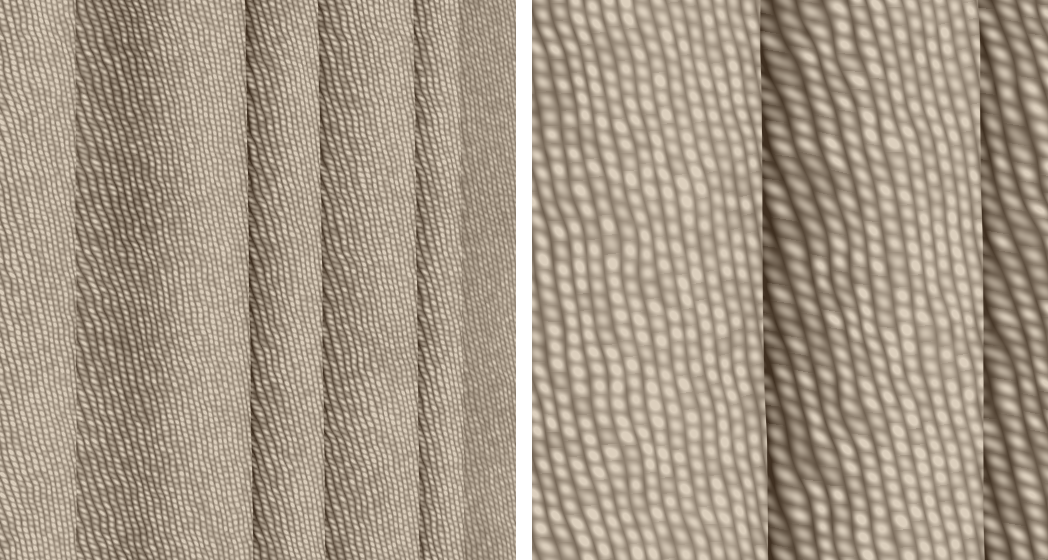
Left: the whole. Right: its middle third, enlarged.
Give the GLSL for this texture, as a Shadertoy shader.

```glsl
// Draws a beige ribbed woven curtain hanging in soft, uneven vertical folds.

const float TAU = 6.2831853;

float hash(vec2 p) {
    vec3 q = fract(vec3(p.xyx) * 0.1031);
    q += dot(q, q.yzx + 33.33);
    return fract((q.x + q.y) * q.z);
}

float noise(vec2 p) {
    vec2 i = floor(p), f = fract(p);
    f = f * f * (3.0 - 2.0 * f);
    return mix(mix(hash(i), hash(i + vec2(1, 0)), f.x),
               mix(hash(i + vec2(0, 1)), hash(i + vec2(1, 1)), f.x), f.y);
}

// Height of the weave: leaning ribs split into staggered stitches
float weave(vec2 p, float left, float width, float fold) {
    float d = p.x - left, u = d / width;
    float density = 51.0 + 3.0 * fold + 30.0 * step(4.5, fold);

    // Ribs crowd together, and so stand straighter, as the cloth turns away
    float rib = density * d + 26.0 * width * u * u + 20.0 * p.y;
    rib += 0.8 * noise(p * vec2(9.0, 7.0) + fold * 5.0) + 0.4 * noise(p * vec2(45.0, 38.0));
    float column = floor(rib + 0.5);

    float row = 95.0 * p.y + 5.0 * width * sin(3.0 * u) + 0.5 * column;
    row += 0.8 * noise(p * 14.0 + 8.0) + 0.5 * hash(vec2(column, fold));
    float stitch = floor(row + 0.5);

    float ridge = pow(0.5 + 0.5 * cos(TAU * rib), 0.55);
    float bead = pow(0.5 + 0.5 * cos(TAU * (row + 0.25 * (rib - column))), 0.8);
    float wear = 0.75 + 0.5 * hash(vec2(column, stitch) + fold * 17.0);
    return ridge * (0.42 + 0.58 * bead) * wear;
}

// Large-scale light across one fold
float foldLight(vec2 p, float left, float width, int fold) {
    float start[6] = float[6](0.62, 0.60, 0.45, 0.47, 0.50, 0.61);
    float crease[6] = float[6](0.0, 0.14, 0.42, 0.30, 0.30, 0.07);
    float d = max(p.x - left, 0.0), u = d / width;

    float light = mix(start[fold], fold == 5 ? 0.68 : 0.76, smoothstep(0.0, 0.75, u));
    light -= crease[fold] * exp(-d / 0.007);
    light -= 0.07 * smoothstep(0.93, 1.0, u);

    // Broad hollow in the widest fold, deeper toward the top
    if (fold == 1) {
        float hollow = (u - 0.32 - 0.05 * (1.0 - p.y)) / 0.24;
        light -= (0.16 + 0.11 * p.y) * exp(-hollow * hollow);
    }
    return light;
}

void mainImage(out vec4 fragColor, in vec2 fragCoord) {
    vec2 p = fragCoord / iResolution.xy;
    float soft = 0.75 / iResolution.x;
    float edge[7] = float[7](-0.09, 0.147, 0.475, 0.617, 0.802, 0.890, 1.08);

    // Each fold overlaps the one to its left
    float tone = 0.0;
    for (int i = 0; i < 6; i++) {
        float drift = 0.016 * (1.0 - p.y);
        float left = edge[i] + drift * smoothstep(0.1, 0.45, edge[i]) * (1.3 - 0.7 * edge[i]);
        float right = edge[i + 1] + drift * smoothstep(0.1, 0.45, edge[i + 1]) * (1.3 - 0.7 * edge[i + 1]);
        left += 0.002 * (noise(vec2(p.y * 25.0, float(i))) - 0.5);
        float width = right - left;

        float relief = i == 5 ? 0.46 : mix(0.78, 0.60, smoothstep(0.4, 1.0, (p.x - left) / width));
        float cloth = foldLight(p, left, width, i)
                    + relief * (weave(p, left, width, float(i)) - 0.46);
        tone = mix(tone, cloth, smoothstep(-soft, soft, p.x - left));
    }

    // Patchy wear and fine fibre grain
    tone += 0.08 * (noise(p * vec2(12.0, 8.0)) - 0.5);
    tone += 0.14 * (noise(p * vec2(190.0, 150.0)) - 0.5);

    vec3 shadow = vec3(0.30, 0.24, 0.18), linen = vec3(0.84, 0.79, 0.72);
    vec3 color = mix(shadow, linen, clamp(tone, -0.1, 1.04));
    fragColor = vec4(color, 1.0);
}
```
